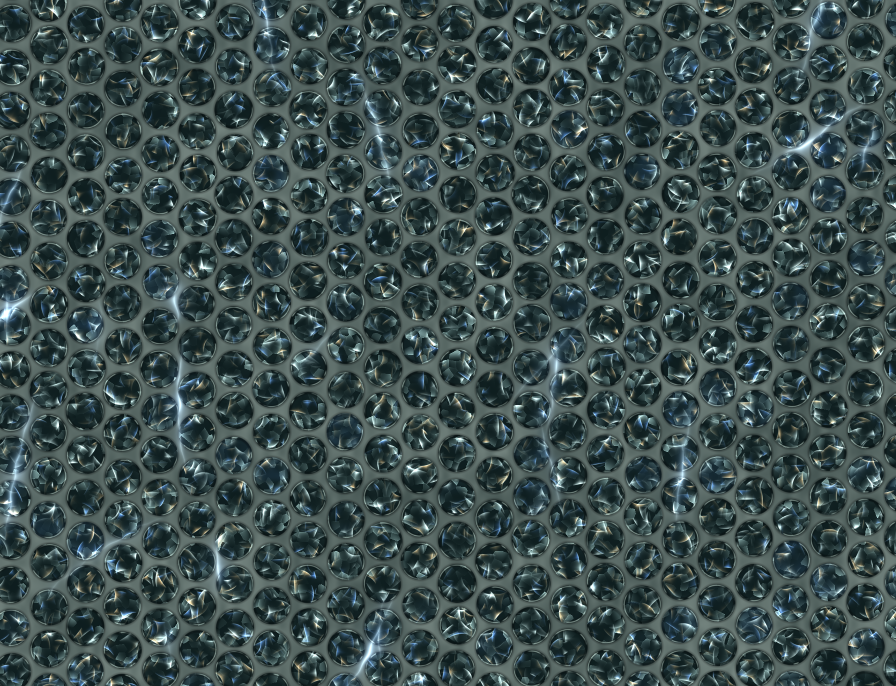
Reproduce this texture procedurally as a Shadertoy shader.

```glsl
// Sheet of crinkled clear bubble wrap over a dark ground, with glints and long wrinkles.

// Layout, in units of one column spacing
const float COLUMNS = 24.13;            // bubble columns across the canvas
const float PITCH = 1.162;              // bubble spacing down a column
const vec2 ORIGIN = vec2(0.314, 0.397); // centre of the first bubble
const float TILT = 0.004;               // slight lean of the rows
const float RADIUS = 0.505;
const float JITTER = 0.05;              // wander of centres
const int FOLDS = 14;                   // creases per bubble
const int WRINKLES = 22;                // long streaks over the sheet
const float FACETS = 4.6;               // facet density inside a bubble
const int SAMPLES = 2;                  // antialiasing grid per side

// Colours
const vec3 GROUND = vec3(0.055, 0.115, 0.120);
const vec3 FACET = vec3(0.36, 0.42, 0.41);
const vec3 FILM_DARK = vec3(0.25, 0.31, 0.30);
const vec3 FILM_LIGHT = vec3(0.45, 0.51, 0.49);
const vec3 RIM = vec3(0.56, 0.60, 0.56);
const vec3 GLINT = vec3(0.88, 0.95, 0.94);
const vec3 AMBER = vec3(0.86, 0.66, 0.42);
const vec3 BLUE = vec3(0.28, 0.46, 0.78);

const float TAU = 6.2831853;

vec4 hash4(vec3 p) {
    vec4 q = fract(p.xyzx * vec4(0.1031, 0.1030, 0.0973, 0.1099));
    q += dot(q, q.wzxy + 33.33);
    return fract((q.xxyz + q.yzzw) * q.zywx);
}

float noise(vec2 p) {
    vec2 i = floor(p), f = fract(p);
    f = f * f * (3.0 - 2.0 * f);
    float a = hash4(vec3(i, 7.0)).x, b = hash4(vec3(i + vec2(1, 0), 7.0)).x;
    float c = hash4(vec3(i + vec2(0, 1), 7.0)).x, d = hash4(vec3(i + 1.0, 7.0)).x;
    return mix(mix(a, b, f.x), mix(c, d, f.x), f.y);
}

vec2 direction(float angle) { return vec2(cos(angle), sin(angle)); }

// Coordinates along and across a direction
vec2 align(vec2 p, vec2 d) { return vec2(dot(p, d), dot(p, vec2(-d.y, d.x))); }

// Nearest bubble: xy = offset from its centre, zw = its id
vec4 nearestBubble(vec2 p) {
    vec4 best = vec4(9.0);
    float column = floor(p.x - ORIGIN.x + 0.5);
    for (int i = -1; i <= 1; i++) {
        float c = column + float(i);
        float shift = ORIGIN.y + 0.5 * PITCH * mod(c, 2.0) + TILT * c;
        float row = floor((p.y - shift) / PITCH + 0.5);
        vec2 wander = JITTER * (hash4(vec3(c, row, 3.0)).xy - 0.5);
        vec2 d = p - vec2(c + ORIGIN.x, row * PITCH + shift) - wander;
        if (dot(d, d) < dot(best.xy, best.xy)) best = vec4(d, c, row);
    }
    return best;
}

// Tone of flat, tilted pieces of film
float facetTone(vec2 p, vec2 id) {
    vec2 q = p * FACETS + id * 11.0, cell = floor(q);
    float near = 9.0, second = 9.0, tone = 0.0;
    for (int k = 0; k < 9; k++) {
        vec2 c = cell + vec2(k % 3 - 1, k / 3 - 1);
        vec4 h = hash4(vec3(c, 19.0));
        vec2 d = q - c - h.xy;
        float dist = length(d);
        if (dist < near) {
            second = near;
            near = dist;
            tone = h.z * h.z * clamp(0.6 + dot(d, direction(h.w * TAU)), 0.0, 1.3);
        } else second = min(second, dist);
    }
    return tone + 0.3 * tone * smoothstep(0.2, 0.0, second - near);
}

// Creases with one sharp side and one fading, tinted side
vec3 foldLight(vec2 p, vec2 id) {
    vec3 light = vec3(0);
    for (int i = 0; i < FOLDS; i++) {
        vec4 h = hash4(vec3(id, float(i) + 31.0)), g = hash4(vec3(id, float(i) + 71.0));
        float angle = h.x * TAU;
        vec2 centre = mix(0.10, 0.44, sqrt(h.y)) * direction(angle);
        vec2 l = align(p - centre, direction(angle + TAU * 0.25 + (h.z - 0.5) * 2.8));
        l.y += (g.x - 0.5) * 3.0 * l.x * l.x;
        float taper = max(0.0, 1.0 - abs(l.x) / (0.07 + 0.20 * h.w));
        float width = 0.012 + 0.065 * g.y * taper;
        float glow = smoothstep(-0.018, 0.008, l.y) * exp(-max(l.y, 0.0) / width);
        vec3 tint = g.w < 0.30 ? AMBER : (g.w > 0.74 ? BLUE : GLINT);
        tint = mix(GLINT, tint, smoothstep(0.0, 0.04, l.y + 0.02));
        light += tint * glow * sqrt(taper) * (0.22 + 1.25 * g.z * g.z);
    }
    return light;
}

// Long wrinkles: x = white core, y = blue halo; denser to the left
vec2 wrinkleLight(vec2 p, float height) {
    vec2 light = vec2(0);
    for (int i = 0; i < WRINKLES; i++) {
        vec4 h = hash4(vec3(float(i), 5.0, 83.0)), g = hash4(vec3(float(i), 9.0, 47.0));
        vec2 centre = vec2(pow(h.x, 1.5) * COLUMNS, h.y * height);
        vec2 l = align(p - centre, direction(mix(0.5, 1.9, h.z)));
        l.y += 0.12 * l.x * (g.x - 0.5) * l.x + 0.12 * (noise(p * 2.5) - 0.5);
        float taper = max(0.0, 1.0 - abs(l.x) / (0.6 + 1.8 * h.w));
        float strength = taper * (0.3 + 0.7 * g.y) * (0.35 + noise(p * 3.0 + 40.0));
        light += strength * exp(-abs(l.y) / vec2(0.03 + 0.06 * taper * g.z, 0.17));
    }
    return light;
}

vec3 sheet(vec2 p, float height) {
    vec4 bubble = nearestBubble(p);
    vec2 d = bubble.xy, id = bubble.zw;
    vec4 h = hash4(vec3(id, 13.0));
    float r = length(d * (1.0 + 0.035 * (h.xy - 0.5)));
    float edge = r - RADIUS - 0.025 * (h.z - 0.5);

    // Flat film between bubbles
    float haze = 0.55 * noise(p * 0.6) + 0.45 * noise(p * vec2(5.0, 3.0));
    vec3 film = mix(FILM_DARK, FILM_LIGHT, haze) * mix(0.78, 1.05, smoothstep(0.0, 0.07, edge));

    // Crinkled dome: calm centre, busier sides
    float busy = mix(0.25, 1.0, smoothstep(0.08, 0.40, r)) * (0.75 + 0.5 * h.w);
    vec3 dome = GROUND + FACET * facetTone(d, id) * busy + foldLight(d, id) * (0.65 + 0.4 * h.w);
    dome += BLUE * 0.16 * smoothstep(0.75, 1.0, h.x) * noise(d * 4.0 + id);
    dome *= mix(1.0, 0.7, smoothstep(-0.09, -0.04, edge));
    float arc = smoothstep(0.3, 0.8, noise(d * 7.0 + id * 5.0));
    dome += RIM * 0.75 * arc * smoothstep(0.03, 0.0, abs(edge + 0.025));

    vec3 colour = mix(dome, film, smoothstep(-0.015, 0.015, edge));
    vec2 streak = wrinkleLight(p, height);
    return colour + BLUE * 0.38 * streak.y + GLINT * 0.75 * streak.x;
}

void mainImage(out vec4 fragColor, in vec2 fragCoord) {
    float scale = COLUMNS / iResolution.x;
    vec3 sum = vec3(0);
    for (int k = 0; k < SAMPLES * SAMPLES; k++) {
        vec2 offset = (vec2(k % SAMPLES, k / SAMPLES) + 0.5) / float(SAMPLES) - 0.5;
        sum += min(sheet((fragCoord + offset) * scale, iResolution.y * scale), 1.0);
    }
    fragColor = vec4(sum / float(SAMPLES * SAMPLES), 1.0);
}
```
